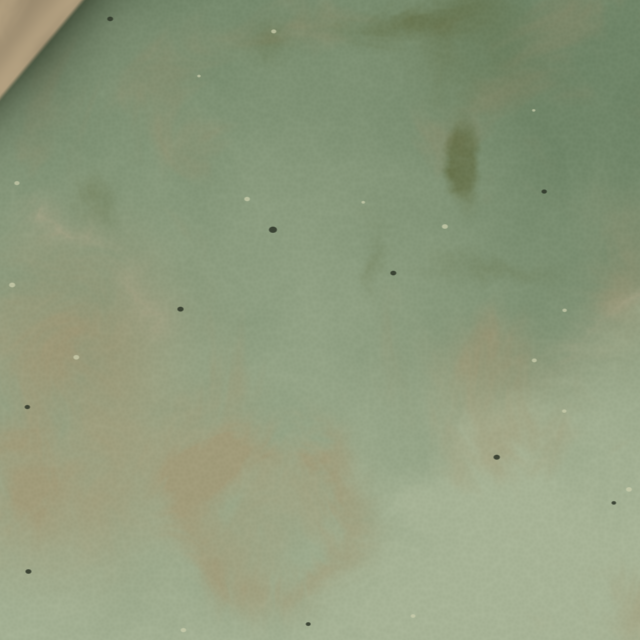
This texture is drawn by a Shadertoy shader. Its source:

```glsl
// Weathered green painted plaster with rust blooms, stains, specks and a pale beam in one corner.
#define DEEP_GREEN vec3(0.41, 0.50, 0.385)
#define PALE_GREEN vec3(0.645, 0.695, 0.58)
#define RUST_TAN   vec3(0.635, 0.60, 0.465)
#define STAIN      vec3(0.36, 0.39, 0.22)
#define SCRAPE     vec3(0.70, 0.66, 0.55)
#define BEAM       vec3(0.67, 0.60, 0.48)
#define SHADOW     vec3(0.20, 0.24, 0.17)
#define SPECK_GRID 15.0
#define MOTTLE     0.16
#define RAGGED     0.035
#define GRAIN      0.022

float hash(vec2 p) {
    vec3 q = fract(vec3(p.xyx) * 0.1031);
    q += dot(q, q.yzx + 33.33);
    return fract((q.x + q.y) * q.z);
}

// Layered, rotated and warped sines, roughly -0.8 to 0.8.
float clouds(vec2 p) {
    float sum = 0.0, amp = 0.5;
    for (int i = 0; i < 6; i++) {
        p = mat2(1.36, 1.02, -1.02, 1.36) * p + 2.7;
        p += 0.7 * sin(p.yx * 0.8 + float(i));
        sum += amp * sin(p.x) * cos(p.y);
        amp *= 0.66;
    }
    return sum;
}

// Cellular noise: distance to the nearest jittered point.
float cells(vec2 p) {
    vec2 id = floor(p);
    float nearest = 2.0;
    for (int y = -1; y <= 1; y++)
    for (int x = -1; x <= 1; x++) {
        vec2 c = id + vec2(x, y);
        nearest = min(nearest, length(c + vec2(hash(c), hash(c + 57.0)) - p));
    }
    return nearest;
}

float blob(vec2 p, vec2 center, vec2 radius) {
    vec2 q = (p - center) / radius;
    return exp(-dot(q, q));
}

float segment(vec2 p, vec2 a, vec2 b) {
    vec2 d = b - a;
    return length(p - a - d * clamp(dot(p - a, d) / dot(d, d), 0.0, 1.0));
}

// Sparse round specks, at most one in each grid cell.
float specks(vec2 p, float seed, float share, float size, float px) {
    vec2 id = floor(p * SPECK_GRID), key = id + seed;
    vec2 center = (id + 0.2 + 0.6 * vec2(hash(key), hash(key + 31.0))) / SPECK_GRID;
    float radius = size * mix(0.4, 1.0, hash(key + 73.0));
    float dist = length((p - center) * vec2(0.85, 1.1));
    return step(hash(key + 113.0), share) * (1.0 - smoothstep(radius - px, radius + px, dist));
}

void mainImage(out vec4 fragColor, in vec2 fragCoord) {
    vec2 uv = fragCoord / iResolution.xy;
    float px = 1.0 / iResolution.y;
    float broad = clouds(uv * 2.2 + 4.0), fine = clouds(uv * 11.0);
    vec2 p = uv + RAGGED * vec2(fine, clouds(uv * 9.0 + 7.0));

    // Light falls off upward; a pale panel lies below a diagonal ridge.
    float ridge = 0.32 + (p.x - 0.70) * 0.68 - p.y;
    float panel = smoothstep(-0.02, 0.07, ridge) * smoothstep(0.45, 0.75, p.x);
    float tone = 1.02 - 0.72 * p.y + 0.2 * panel;
    tone -= 0.38 * blob(p, vec2(0.95, 0.77), vec2(0.33, 0.25));
    tone -= 0.14 * blob(p, vec2(0.82, 0.50), vec2(0.20, 0.09));
    tone += MOTTLE * (0.6 * broad + 0.4 * fine);
    vec3 color = mix(DEEP_GREEN, PALE_GREEN, clamp(tone, 0.0, 1.05));

    // Rust blooms on the left, a broken ring and the warm ridge.
    float ring = exp(-pow((length(p - vec2(0.43, 0.19)) - 0.125) / 0.035, 2.0));
    float rust = 0.8 * blob(p, vec2(0.13, 0.47), vec2(0.13, 0.13));
    rust += 0.8 * blob(p, vec2(0.10, 0.26), vec2(0.20, 0.13));
    rust += 0.6 * ring * smoothstep(-0.5, 0.4, fine + 0.3);
    rust += 0.5 * blob(p, vec2(0.76, 0.42), vec2(0.10, 0.06));
    rust += 0.5 * blob(p, vec2(0.98, 0.56), vec2(0.05, 0.10));
    rust += 0.45 * smoothstep(0.1, 0.8, clouds(uv * 5.0 + 13.0));
    rust *= 0.8 + 0.45 * fine;
    color = mix(color, RUST_TAN * mix(0.84, 1.0, clamp(tone + 0.2, 0.0, 1.0)), clamp(rust, 0.0, 0.85));

    // Pale scrapes along the left slope and the ridge.
    float scrape = exp(-segment(p, vec2(0.07, 0.68), vec2(0.25, 0.50)) / 0.022);
    scrape += 0.6 * exp(-abs(ridge) / 0.03) * smoothstep(0.62, 0.95, p.x);
    color = mix(color, SCRAPE, clamp(scrape * (0.4 + 0.35 * fine), 0.0, 0.6));

    // Olive stains and damp smears.
    vec2 s = mix(uv, p, 0.45);
    float stain = 0.6 * smoothstep(0.15, 0.75, blob(s, vec2(0.725, 0.74), vec2(0.026, 0.075)));
    stain += 0.45 * blob(p, vec2(0.65, 0.965), vec2(0.11, 0.025));
    stain += 0.30 * blob(p, vec2(0.74, 0.92), vec2(0.07, 0.07));
    stain += 0.30 * blob(p, vec2(0.42, 0.925), vec2(0.04, 0.03));
    stain += 0.25 * blob(p, vec2(0.155, 0.685), vec2(0.025, 0.04));
    stain += 0.22 * blob(p, vec2(0.58, 0.61), vec2(0.015, 0.05));
    stain += 0.20 * blob(p, vec2(0.78, 0.585), vec2(0.08, 0.015));
    color = mix(color, STAIN, clamp(stain * (0.85 + 0.5 * fine), 0.0, 0.75));

    // Fine surface grain, then dark pits and pale chips.
    color += GRAIN * (cells(uv * 150.0) - 0.5) + 0.5 * GRAIN * (cells(uv * vec2(45.0, 75.0)) - 0.5);
    color = mix(color, vec3(0.17, 0.20, 0.15), 0.85 * specks(uv, 5.0, 0.06, 0.0055, px));
    color = mix(color, vec3(0.80, 0.81, 0.68), 0.75 * specks(uv, 211.0, 0.05, 0.0040, px));

    // Beam across the upper left corner, with its soft cast shadow.
    float beam = dot(uv - vec2(0.0, 0.846), vec2(-0.764, 0.645));
    float shade = 0.75 * exp(min(beam, 0.0) / 0.045) * smoothstep(0.55, 0.95, uv.y);
    color = mix(color, SHADOW, shade);
    vec3 wood = BEAM * (0.98 + 0.05 * sin(beam * 90.0 + fine) + 0.03 * fine);
    color = mix(color, wood, smoothstep(-0.003 - px, 0.003 + px, beam));

    fragColor = vec4(clamp(color, 0.0, 1.0), 1.0);
}
```
